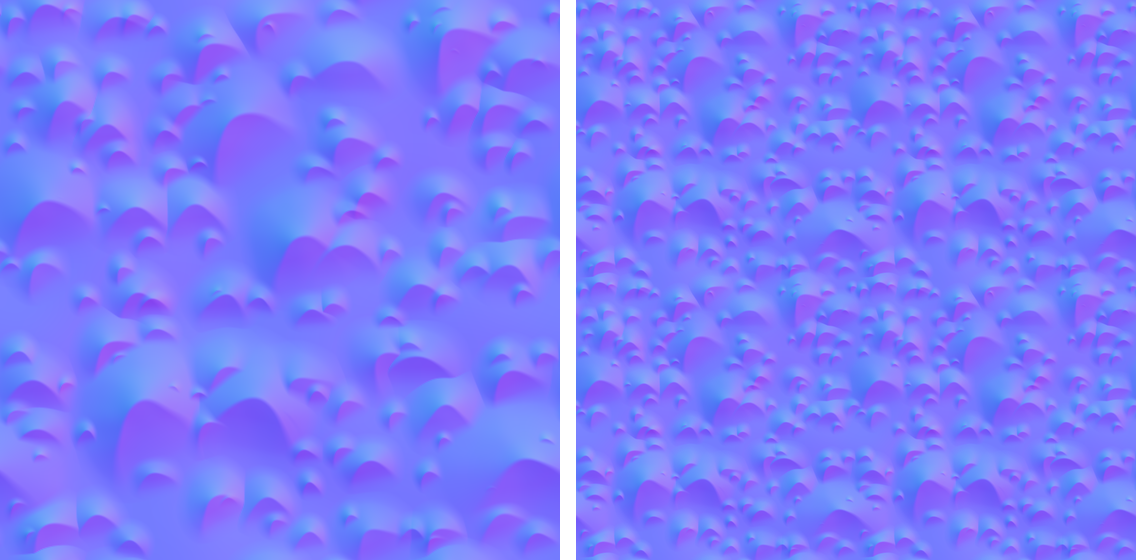
Left, the tile; right, the same tile 2 across and 2 down.
A WebGL 1 fragment shader for this texture map:

```glsl
precision highp float;
uniform vec2 u_resolution;

const float TAU = 6.2831853;

vec2 hash2(vec2 c) {
  vec2 k = vec2(dot(c, vec2(127.1, 311.7)), dot(c, vec2(269.5, 183.3)));
  return fract(sin(k) * 43758.55);
}

float cornerGradient(vec2 cell, vec2 offset, float period, float seed) {
  float angle = TAU * hash2(mod(cell, period) + seed).x;
  return dot(vec2(cos(angle), sin(angle)), offset);
}

// Gradient noise that wraps after a whole number of cells
float gradientNoise(vec2 uv, float period, float seed) {
  vec2 p = uv * period;
  vec2 i = floor(p);
  vec2 f = p - i;
  vec2 w = f * f * f * (f * (f * 6.0 - 15.0) + 10.0);
  vec2 e = vec2(1.0, 0.0);
  float low = mix(cornerGradient(i, f, period, seed),
                  cornerGradient(i + e.xy, f - e.xy, period, seed), w.x);
  float high = mix(cornerGradient(i + e.yx, f - e.yx, period, seed),
                   cornerGradient(i + e.xx, f - e.xx, period, seed), w.x);
  return mix(low, high, w.y);
}

float smoothMax(float a, float b, float k) {
  float h = max(k - abs(a - b), 0.0);
  return max(a, b) + h * h / (4.0 * k);
}

float smoothMin(float a, float b, float k) {
  return -smoothMax(-a, -b, k);
}

// Flared mound of unit radius, sliced on its lower side by a sloping face
float slicedMound(vec2 q, float tilt, float cut) {
  vec2 up = vec2(-sin(tilt), cos(tilt));
  float rim = max(1.0 - length(q), 0.0);
  float flare = 0.22 * rim * sqrt(rim);
  float face = smoothMax(cut + 0.28 * dot(q, up), 0.0, 0.1);
  return smoothMin(flare, face, 0.012);
}

// Highest mound of a jittered, wrapping grid
float moundLayer(vec2 uv, float cells, vec2 radiusRange, float chance, float seed) {
  vec2 p = uv * cells;
  vec2 home = floor(p);
  float height = 0.0;
  for (int y = -1; y <= 1; y++) {
    for (int x = -1; x <= 1; x++) {
      vec2 cell = home + vec2(float(x), float(y));
      vec2 id = mod(cell, cells) + seed;
      vec2 place = hash2(id);
      vec2 form = hash2(id + 41.3);
      vec2 kind = hash2(id + 87.9);
      float radius = mix(radiusRange.x, radiusRange.y, form.x);
      vec2 center = cell + 0.15 + 0.7 * place;
      vec2 q = (p - center) / (cells * radius);
      q.x *= mix(0.8, 1.2, form.y);
      float tilt = 0.3 + 0.8 * (kind.y - 0.5);
      float cut = mix(0.115, 0.145, place.x);
      float mound = radius * slicedMound(q, tilt, cut);
      height = max(height, mound * step(kind.x, chance));
    }
  }
  return height;
}

float surfaceHeight(vec2 uv) {
  // Bend the outlines
  vec2 broad = vec2(gradientNoise(uv, 6.0, 3.0), gradientNoise(uv, 6.0, 19.0));
  vec2 fine = vec2(gradientNoise(uv, 17.0, 7.0), gradientNoise(uv, 17.0, 29.0));
  vec2 p = uv + 0.014 * broad + 0.004 * fine;

  float boulders = moundLayer(p, 3.0, vec2(0.13, 0.165), 0.6, 11.0);
  float stones = moundLayer(p, 7.0, vec2(0.062, 0.095), 0.92, 53.0);
  float pebbles = moundLayer(p, 12.0, vec2(0.026, 0.048), 0.6, 71.0);

  float ground = smoothMax(boulders, stones, 0.003);
  ground = smoothMax(ground, pebbles + 0.6 * ground, 0.0015);
  return ground + 0.014 * gradientNoise(uv, 4.0, 37.0);
}

void main() {
  vec2 uv = gl_FragCoord.xy / u_resolution;
  vec2 e = vec2(0.0018, 0.0);

  // Slope by central differences
  vec2 slope = vec2(surfaceHeight(uv + e.xy) - surfaceHeight(uv - e.xy),
                    surfaceHeight(uv + e.yx) - surfaceHeight(uv - e.yx)) / (2.0 * e.x);

  // Encode the slightly leaning normal as colour
  vec2 lean = vec2(-0.035, -0.04);
  vec3 normal = normalize(vec3(lean - slope, 1.0));
  gl_FragColor = vec4(0.5 + 0.5 * normal, 1.0);
}
```
